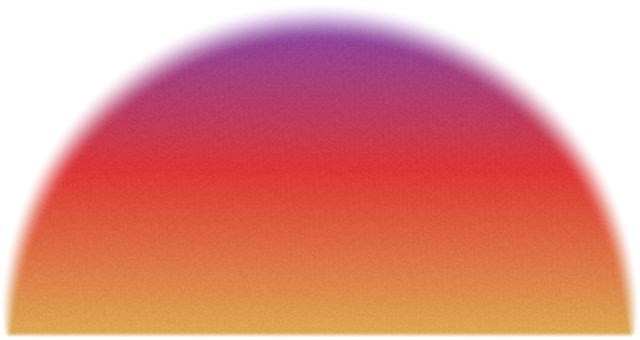
Write a Shadertoy shader that draws this background.

```glsl
// A half-disc sunset on white: gold rises through red to violet.
// A circle distance is cut by a base line; its rim softens with height,
// and a fine value-noise grain lies over the colour.

#define RADIUS 0.919
#define BASE_Y 0.0147
#define RED_Y 0.498
#define SOFT_BASE 0.010
#define SOFT_TOP 0.062
#define GRAIN_CELLS 272.0
#define GRAIN_AMOUNT 0.045

const vec3 PAPER  = vec3(1.0);
const vec3 GOLD   = vec3(0.87, 0.66, 0.32);
const vec3 RED    = vec3(0.87, 0.21, 0.21);
const vec3 VIOLET = vec3(0.53, 0.27, 0.65);

float hash(vec2 p) {
    return fract(sin(dot(p, vec2(127.1, 311.7))) * 43758.5453);
}

float valueNoise(vec2 p) {
    vec2 cell = floor(p);
    vec2 f = fract(p);
    f = f * f * (3.0 - 2.0 * f);
    float low  = mix(hash(cell), hash(cell + vec2(1.0, 0.0)), f.x);
    float high = mix(hash(cell + vec2(0.0, 1.0)), hash(cell + vec2(1.0, 1.0)), f.x);
    return mix(low, high, f.y);
}

// Vertical ramp with red as its middle stop
vec3 sunsetColor(float y) {
    float lower = clamp((y - BASE_Y) / (RED_Y - BASE_Y), 0.0, 1.0);
    float upper = clamp((y - RED_Y) / (BASE_Y + RADIUS - RED_Y), 0.0, 1.0);
    return mix(mix(GOLD, RED, lower), VIOLET, upper);
}

// Coverage of the dome: a blurred arc above a crisp base
float domeMask(vec2 p) {
    float rise = clamp(p.y / RADIUS, 0.0, 1.0);
    float softness = mix(SOFT_BASE, SOFT_TOP, sqrt(rise));
    float arc = 1.0 - smoothstep(-softness, softness, length(p) - RADIUS);
    float base = smoothstep(-SOFT_BASE, SOFT_BASE, p.y);
    return arc * base;
}

void mainImage(out vec4 fragColor, in vec2 fragCoord) {
    // Canvas heights, with x measured from the centre
    vec2 uv = fragCoord / iResolution.y;
    uv.x -= 0.5 * iResolution.x / iResolution.y;

    // Grained colour inside the dome
    float grain = valueNoise(uv * GRAIN_CELLS) - 0.5;
    vec3 sunset = sunsetColor(uv.y) + GRAIN_AMOUNT * grain;

    vec3 color = mix(PAPER, sunset, domeMask(uv - vec2(0.0, BASE_Y)));
    fragColor = vec4(clamp(color, 0.0, 1.0), 1.0);
}
```
